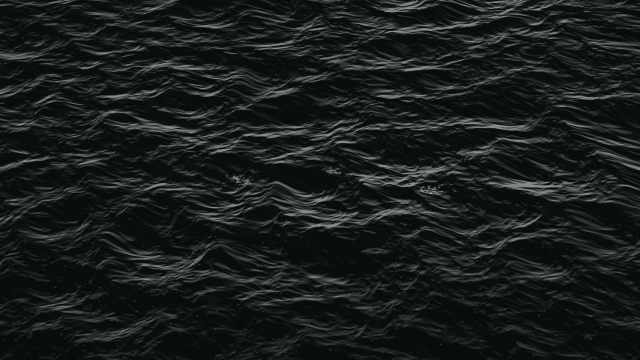
Write a Shadertoy shader that draws this texture.

```glsl
const vec3 DEEP_WATER = vec3(0.026, 0.050, 0.043);
const vec3 SKY_GLINT = vec3(0.47, 0.48, 0.48);
const vec3 FOAM = vec3(0.66, 0.68, 0.67);

float hash(vec2 p) {
    vec3 q = fract(vec3(p.xyx) * 0.1031);
    q += dot(q, q.yzx + 33.33);
    return fract((q.x + q.y) * q.z);
}

float cornerSlope(vec2 cell, vec2 offset) {
    float angle = 6.2832 * hash(cell);
    return dot(vec2(cos(angle), sin(angle)), offset);
}

// Gradient noise, centred on zero
float noise(vec2 p) {
    vec2 i = floor(p), f = p - i;
    vec2 u = f * f * f * (f * (f * 6.0 - 15.0) + 10.0);
    vec2 e = vec2(0.0, 1.0);
    float low = mix(cornerSlope(i, f), cornerSlope(i + e.yx, f - e.yx), u.x);
    float high = mix(cornerSlope(i + e.xy, f - e.xy), cornerSlope(i + e.yy, f - e.yy), u.x);
    return mix(low, high, u.y);
}

// Wave profile with a narrow rounded crest
float ridge(vec2 p) {
    float n = noise(p);
    return 1.0 - 1.5 * sqrt(n * n + 0.002);
}

vec2 rotate(vec2 p, float angle) {
    float c = cos(angle), s = sin(angle);
    return vec2(c * p.x - s * p.y, s * p.x + c * p.y);
}

float viewDepth(float y) {
    return 1.0 / (1.5 - 0.7 * y);
}

// Perspective from canvas to sea plane, x squeezed to lengthen the crests
vec2 seaPlane(vec2 uv) {
    float d = viewDepth(uv.y);
    return vec2((uv.x - 0.9) * d * 0.82, 2.6 * d) + 20.0;
}

// Octaves of crests, each one dragged along by the larger ones
float waveHeight(vec2 p) {
    float height = 0.0, frequency = 4.3, weight = 1.1;
    for (int i = 0; i < 6; i++) {
        float turn = (i % 2 == 0) ? 0.3 : -0.36;
        vec2 q = rotate(p, turn) * frequency + float(i) * 17.3;
        float crest = ridge(q) * weight / frequency;
        height += crest;
        p += vec2(0.25, -0.2) * crest;
        frequency *= 1.75;
        weight *= 1.01;
    }
    return height;
}

float seaHeight(vec2 uv) {
    float swell = ridge(rotate(seaPlane(uv), 0.3) * 4.3);
    return waveHeight(seaPlane(uv - vec2(0.0, 0.024 * swell)));
}

// Slopes leaning away from the viewer mirror the sky
float skyReflection(vec2 uv) {
    vec2 stepUp = vec2(0.0, 0.0016);
    float run = seaPlane(uv + stepUp).y - seaPlane(uv - stepUp).y;
    float slope = (seaHeight(uv - stepUp) - seaHeight(uv + stepUp)) / run + 0.45;
    return 0.078 * (slope + sqrt(slope * slope + 0.4));
}

// Broken white caps along the middle band
float whiteCaps(vec2 uv, float aspect) {
    float grain = noise(uv * vec2(90.0, 130.0)) + noise(uv * vec2(180.0, 260.0));
    float foam = 0.0;
    for (int i = 0; i < 3; i++) {
        float k = float(i);
        vec2 centre = vec2(aspect * (0.375 + 0.15 * k), 0.5 + 0.03 * sin(2.3 * k));
        vec2 offset = (uv - centre) / (vec2(0.04, 0.016) * (0.6 + 0.5 * hash(vec2(k, 4.0))));
        offset.y += 0.4 * offset.x;
        foam += smoothstep(-0.1, 0.6, grain + 0.2 - 0.5 * dot(offset, offset));
    }
    return min(foam, 1.0);
}

// Sparse flecks of froth
float flecks(vec2 uv, float size) {
    vec2 cell = floor(uv / size);
    vec2 centre = 0.25 + 0.5 * vec2(hash(cell + 3.1), hash(cell + 8.7));
    float radius = 0.06 + 0.1 * hash(cell + 5.3);
    float dist = length((fract(uv / size) - centre) * vec2(0.8, 1.2));
    float present = step(0.88, hash(cell + 1.9));
    return present * (1.0 - smoothstep(radius * 0.4, radius + 0.06, dist));
}

vec3 sea(vec2 uv, float aspect) {
    float light = skyReflection(uv);
    float gusts = 1.0 + 0.6 * noise(uv * vec2(2.2, 3.5) + 6.0);
    float falloff = mix(0.45, 1.15, smoothstep(0.0, 0.55, uv.y));
    float edge = abs(uv.x / aspect - 0.53) * 2.0;
    light *= gusts * falloff * (1.0 - 0.28 * edge * edge);
    vec3 colour = mix(DEEP_WATER, SKY_GLINT, min(light, 1.15));
    float froth = flecks(uv, 0.016) * (1.0 - smoothstep(0.2, 0.6, uv.y));
    colour = mix(colour, FOAM, 0.28 * froth);
    return mix(colour, FOAM, 0.7 * whiteCaps(uv, aspect));
}

void mainImage(out vec4 fragColor, in vec2 fragCoord) {
    float aspect = iResolution.x / iResolution.y;
    vec3 total = vec3(0.0);
    // Four samples smooth the finest ripples
    for (int i = 0; i < 4; i++) {
        vec2 jitter = vec2(i % 2, i / 2) * 0.5 - 0.25;
        total += sea((fragCoord + jitter) / iResolution.y, aspect);
    }
    fragColor = vec4(total * 0.25, 1.0);
}
```
